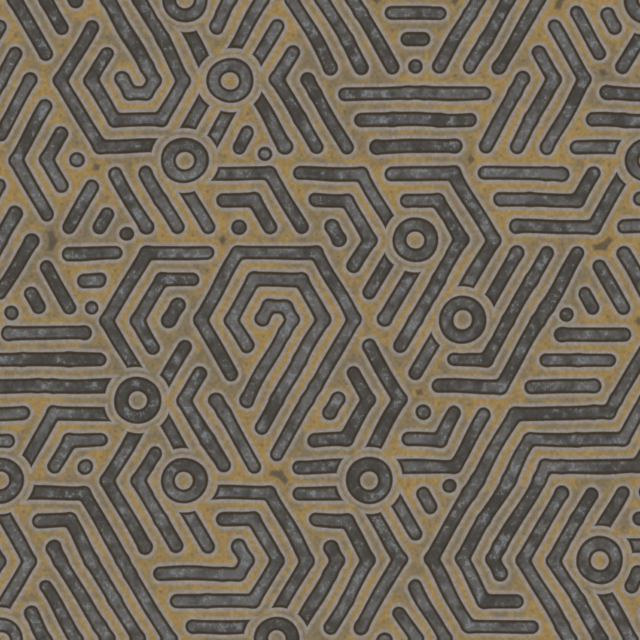
Write a WebGL 2 fragment shader that draws this pattern.

```glsl
#version 300 es
precision highp float;
// Draws a weathered labyrinth of slate bands on gold, bending along three directions, with scattered rings.

uniform vec2 u_resolution;
out vec4 fragColor;

// Geometry, in canvas units
const int BANDS = 3;                // bands per triangle
const float HEIGHT = 0.125;         // height of a lattice triangle
const float SIDE = HEIGHT * 1.1547;
const float HALF_WIDTH = 0.0112;    // half width of a band
const float FILLET = 0.0015;        // rounding where bands meet
const float WOBBLE = 0.005;
const float RING_RADIUS = 0.0253;
const float RING_CLEARING = 0.052;
const float RING_CHANCE = 0.15;

// Colours
const vec3 SLATE_DARK = vec3(0.28, 0.27, 0.255);
const vec3 SLATE_LIGHT = vec3(0.40, 0.395, 0.39);
const vec3 FLECK = vec3(0.47, 0.50, 0.52);
const vec3 EDGE = vec3(0.25, 0.215, 0.17);
const vec3 RIM = vec3(0.565, 0.54, 0.515);
const vec3 GOLD = vec3(0.60, 0.50, 0.32);
const vec3 GOLD_DULL = vec3(0.49, 0.44, 0.35);
const vec3 HOLLOW = vec3(0.34, 0.31, 0.26);

float hash(vec2 p) {
    vec3 q = fract(p.xyx * 0.1031);
    q += dot(q, q.yzx + 33.33);
    return fract((q.x + q.y) * q.z);
}

float noise(vec2 p) {
    vec2 i = floor(p), f = fract(p);
    f = f * f * (3.0 - 2.0 * f);
    return mix(mix(hash(i), hash(i + vec2(1, 0)), f.x),
               mix(hash(i + vec2(0, 1)), hash(i + vec2(1, 1)), f.x), f.y);
}

float fbm(vec2 p) {
    float sum = 0.0, amp = 0.5;
    for (int i = 0; i < 4; i++) {
        sum += amp * noise(p);
        p = mat2(1.6, 1.2, -1.2, 1.6) * p + 7.3;
        amp *= 0.5;
    }
    return sum / 0.9375;
}

float segmentDistance(vec2 p, vec2 a, vec2 b) {
    vec2 pa = p - a, ba = b - a;
    return length(pa - ba * clamp(dot(pa, ba) / max(dot(ba, ba), 1e-9), 0.0, 1.0));
}

vec2 latticeToCanvas(vec2 l) {
    return SIDE * vec2(l.x + 0.5 * l.y, 0.8660254 * l.y);
}

// Edge that the bands of a triangle run along; facing is +1 (up) or -1 (down)
int bandAxis(vec2 cell, float facing) {
    return min(int(3.0 * hash(cell + 37.0 * facing)), 2);
}

// Bands stop short of an edge when the triangle behind it runs along that edge
float capLength(vec2 cell, float facing, int edge) {
    vec2 stepAcross = vec2(edge == 1, edge == 2);
    bool blocked = bandAxis(cell - facing * stepAcross, -facing) == edge;
    return blocked ? 0.5 / float(BANDS) : 0.0;
}

// Sum of soft weights of all band centre lines in one triangle
float triangleBands(vec2 p, vec2 cell, float facing) {
    int a = bandAxis(cell, facing), i = (a + 1) % 3, j = (a + 2) % 3;
    vec2 corner = facing > 0.0 ? cell : cell + 1.0;
    float capI = capLength(cell, facing, i), capJ = capLength(cell, facing, j);
    float sum = 0.0;
    for (int k = 0; k < BANDS; k++) {
        float level = (float(k) + 0.5) / float(BANDS), span = 1.0 - level;
        float fit = min(1.0, span / max(capI + capJ, 1e-3));
        vec3 s, e;                  // barycentric ends of the band
        s[a] = level; s[i] = capI * fit; s[j] = span - s[i];
        e[a] = level; e[j] = capJ * fit; e[i] = span - e[j];
        float d = segmentDistance(p, latticeToCanvas(corner + facing * s.yz),
                                     latticeToCanvas(corner + facing * e.yz));
        sum += exp(-d / FILLET);
    }
    return sum;
}

// Signed distance to the nearest band outline, negative inside
float labyrinth(vec2 p) {
    vec2 home = floor(vec2(p.x - p.y * 0.5773503, p.y * 1.1547005) / SIDE);
    float weight = 1e-30, clearing = -1.0, ring = 1.0;
    for (int y = -1; y <= 1; y++)
    for (int x = -1; x <= 1; x++) {
        vec2 cell = home + vec2(x, y);
        weight += triangleBands(p, cell, 1.0) + triangleBands(p, cell, -1.0);
        if (hash(cell + 91.0) < RING_CHANCE) {
            float r = length(p - latticeToCanvas(cell));
            clearing = max(clearing, RING_CLEARING - r);
            ring = min(ring, abs(r - RING_RADIUS) - HALF_WIDTH);
        }
    }
    float bands = -FILLET * log(weight) - HALF_WIDTH;
    return min(max(bands, clearing), ring);
}

void main() {
    vec2 p = gl_FragCoord.xy / u_resolution.y;
    vec2 drift = vec2(noise(p * 17.0), noise(p * 17.0 + 40.0)) - 0.5;
    float d = labyrinth(p + WOBBLE * drift);
    float blotch = fbm(p * 14.0 + 5.0), grit = fbm(p * 75.0), grain = fbm(p * 210.0);

    // Slate bands with pale flecks and dark edges
    vec3 band = mix(SLATE_DARK, SLATE_LIGHT, smoothstep(0.3, 0.65, 0.5 * (blotch + grit)));
    band = mix(band, FLECK, 0.6 * smoothstep(0.54, 0.72, 0.5 * (grit + grain)));
    band = mix(band, EDGE, smoothstep(-0.0065, -0.002, d));

    // Gold ground with pale rims and shaded hollows
    vec3 ground = mix(GOLD_DULL, GOLD, smoothstep(0.32, 0.62, 0.6 * blotch + 0.4 * grit));
    ground = mix(RIM, ground, smoothstep(0.0025, 0.0085, d));
    ground = mix(ground, HOLLOW, 0.8 * smoothstep(0.0125, 0.018, d));

    float blur = 0.0009 + 0.5 / u_resolution.y;
    vec3 colour = mix(band, ground, smoothstep(-blur, blur, d));
    fragColor = vec4(colour * (0.9 + 0.2 * grain), 1.0);
}
```
